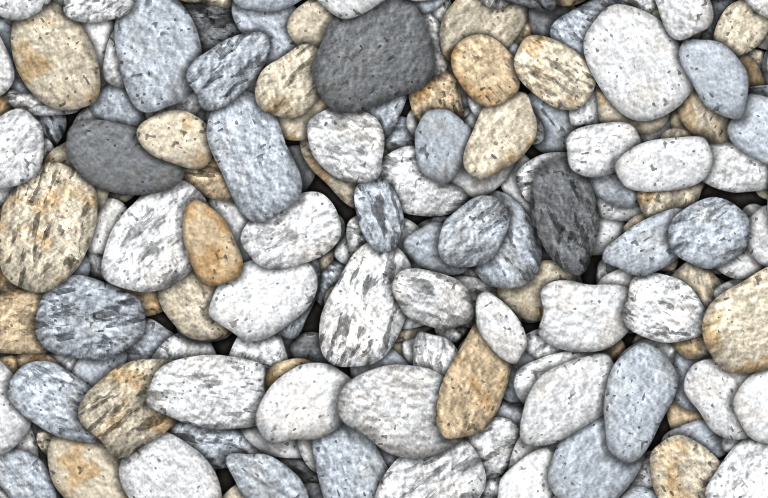
Reproduce this texture procedurally as a WebGL 1 fragment shader.

```glsl
precision highp float;
// A bed of river pebbles under soft daylight. Three layers of jittered cells
// are painted from back to front; each cell holds one warped superellipse with
// domed shading, mottled mineral colour and a contact shadow on what is below.
uniform vec2 u_resolution;

float hash(vec2 p) {
  return fract(sin(dot(p, vec2(127.1, 311.7))) * 43758.5453);
}

float noise(vec2 p) {
  vec2 i = floor(p), f = fract(p);
  f = f * f * (3.0 - 2.0 * f);
  return mix(mix(hash(i), hash(i + vec2(1.0, 0.0)), f.x),
             mix(hash(i + vec2(0.0, 1.0)), hash(i + 1.0), f.x), f.y);
}

float fbm(vec2 p) {
  float sum = 0.0, gain = 0.53;
  for (int i = 0; i < 4; i++) {
    sum += gain * noise(p);
    p = mat2(1.6, 1.2, -1.2, 1.6) * p + 7.3;
    gain *= 0.5;
  }
  return sum;
}

mat2 rotation(float a) {
  return mat2(cos(a), sin(a), -sin(a), cos(a));
}

// Base colour of a pebble: white, blue grey, tan, ochre or dark slate
vec3 mineral(float kind) {
  vec3 c = vec3(0.90, 0.905, 0.91);
  c = mix(c, vec3(0.72, 0.75, 0.785), step(0.46, kind));
  c = mix(c, vec3(0.83, 0.79, 0.71), step(0.66, kind));
  c = mix(c, vec3(0.81, 0.73, 0.61), step(0.83, kind));
  return mix(c, vec3(0.47, 0.48, 0.49), step(0.91, kind));
}

// Mottling, stains, streaks, pits and grain; p is in canvas heights
vec3 pebbleColor(vec2 p, vec2 id) {
  vec2 s = p + 5.0 * vec2(hash(id + 3.1), hash(id + 8.7));
  float kind = hash(id + 1.7);
  float style = hash(id + 5.9);
  float mottle = fbm(s * 28.0);
  float rough = fbm(s * 95.0);
  vec3 c = mineral(kind) * (0.94 + 0.12 * hash(id + 2.3));

  c *= 1.0 + (0.15 + 0.35 * style) * (mottle - 0.5);
  float stain = smoothstep(0.5, 0.72, fbm(s * 17.0 + 9.0));
  float warm = step(0.66, kind) * step(kind, 0.91);
  c = mix(c, c * vec3(0.88, 0.75, 0.58), stain * (0.12 + 0.5 * warm));

  // Dark mineral streaks run along some of the pebbles
  float band = fbm(s * vec2(22.0, 75.0) + 1.2 * mottle);
  c *= 1.0 - 0.45 * smoothstep(0.54, 0.70, band) * smoothstep(0.35, 0.9, style);

  // Small pits, then relief lit from above, then fine grain
  float pit = smoothstep(0.74, 0.9, noise(s * 125.0)) * smoothstep(0.45, 0.62, mottle);
  c *= 1.0 - 0.42 * pit;
  float relief = rough - fbm(s * 95.0 + vec2(-0.2, 0.5));
  c *= 1.0 + (0.25 + 0.35 * style) * (rough - 0.5 + relief);
  return c * (0.91 + 0.18 * noise(s * 230.0));
}

// Paints one layer of pebbles over the colour below it
vec3 paintLayer(vec3 below, vec2 uv, float size, float layer) {
  vec2 p = uv / size + layer * vec2(17.37, 11.61);
  float row0 = floor(p.y);
  for (int j = -1; j <= 1; j++) {
    for (int i = -1; i <= 1; i++) {
      float row = row0 + float(j);
      float shift = 0.5 * mod(row, 2.0);
      vec2 id = vec2(floor(p.x - shift) + float(i), row);
      vec2 jitter = vec2(hash(id), hash(id + 4.3)) - 0.5;
      vec2 center = id + vec2(0.5 + shift, 0.5) + 0.42 * jitter;

      mat2 turn = rotation((hash(id + 6.1) - 0.5) * 2.8);
      float halfLength = mix(0.44, 0.78, hash(id + 9.2));
      float halfWidth = halfLength * mix(0.52, 0.84, hash(id + 7.4));
      vec2 local = (p - center) * turn;
      vec2 q = local / vec2(halfLength, halfWidth);
      if (dot(q, q) > 3.2) continue;

      // Outline: a superellipse bent by low noise; d is 1 on the edge
      vec2 k = pow(abs(q) + 0.0001, vec2(2.2));
      float d = pow(k.x + k.y, 1.0 / 2.2);
      d += 0.34 * (noise(q * 1.3 + 31.0 * hash(id + 2.9)) - 0.5);
      float blur = 0.8 / (u_resolution.y * size * halfWidth);

      float gap = (d - 1.0) * halfWidth;
      below *= mix(0.30, 1.0, smoothstep(-0.03, 0.10, gap));
      if (d > 1.0 + blur) continue;

      // Flat-topped dome lit from above, dimmed towards the rim
      vec2 slope = turn * (q * vec2(halfWidth / halfLength, 1.0));
      vec3 normal = normalize(vec3(slope * d * d * 0.85, 1.0));
      float light = 0.42 + 0.75 * dot(normal, normalize(vec3(-0.15, 0.38, 0.9)));
      light *= 1.0 - 0.26 * smoothstep(0.82, 1.02, d);
      light *= 0.93 + 0.03 * layer;
      vec3 stone = pebbleColor(local * size, id + 40.0 * layer) * light;
      below = mix(below, stone, 1.0 - smoothstep(1.0 - blur, 1.0 + blur, d));
    }
  }
  return below;
}

void main() {
  vec2 uv = gl_FragCoord.xy / u_resolution.y;
  vec3 color = vec3(0.17, 0.16, 0.15) * (0.5 + fbm(uv * 60.0));
  color = paintLayer(color, uv, 0.115, 0.0);
  color = paintLayer(color, uv, 0.135, 1.0);
  color = paintLayer(color, uv, 0.165, 2.0);
  gl_FragColor = vec4(clamp(color, 0.0, 1.0), 1.0);
}
```
